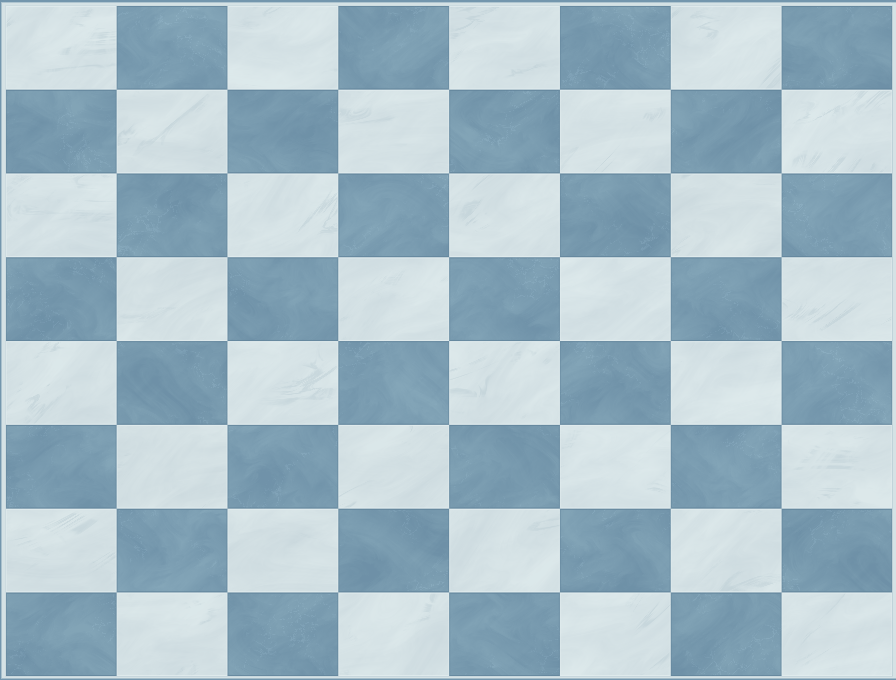
This pattern is drawn by a Shadertoy shader. Its source:

```glsl
// Eight by eight checkerboard of pale and blue marble tiles inside a thin frame.
// Each tile offsets a field of warped, layered sines by its own hash; cellular
// cracks and slanted veins add wear, and fine bevel lines mark the joints.

const vec2  TILES      = vec2(8.0);
const vec2  BOARD_MIN  = vec2(0.0065, 0.0055);  // fractions of the canvas
const vec2  BOARD_MAX  = vec2(0.9960, 0.9914);
const vec2  RIM_MIN    = vec2(0.0016, 0.0022);  // outer blue rim, left and bottom
const vec2  RIM_MAX    = vec2(1.0010, 0.9965);  // outer blue rim, right and top
const float BEVEL      = 0.0018;                // fraction of canvas height
const float TILE_SHIFT = 0.012;                 // brightness change between tiles

const vec3 BLUE_LOW   = vec3(0.435, 0.570, 0.658);
const vec3 BLUE_HIGH  = vec3(0.512, 0.645, 0.717);
const vec3 BLUE_EDGE  = vec3(0.380, 0.515, 0.605);
const vec3 PALE_LOW   = vec3(0.795, 0.850, 0.870);
const vec3 PALE_HIGH  = vec3(0.860, 0.908, 0.916);
const vec3 PALE_EDGE  = vec3(0.890, 0.930, 0.937);
const vec3 VEIN_COLOR = vec3(0.730, 0.800, 0.828);
const vec3 RIM_COLOR  = vec3(0.450, 0.590, 0.680);

vec2 hash2(vec2 p) {
    return fract(sin(vec2(dot(p, vec2(127.1, 311.7)),
                          dot(p, vec2(269.5, 183.3)))) * 43758.5);
}

mat2 rotation(float a) {
    float c = cos(a), s = sin(a);
    return mat2(c, s, -s, c);
}

// Cloudy field, roughly -0.7 to 0.7, from sines that bend one another.
float clouds(vec2 p) {
    float sum = 0.0, amp = 0.5;
    mat2 turn = rotation(0.93);
    for (int i = 0; i < 7; i++) {
        p += 0.75 * sin(p.yx * 1.3 + float(i) * 1.7);
        sum += amp * sin(p.x) * sin(p.y);
        p = turn * p * 1.75 + 2.3;
        amp *= 0.62;
    }
    return sum;
}

// Cellular noise: gap between the two nearest points, zero along cell borders.
float cellBorder(vec2 p) {
    vec2 base = floor(p), f = fract(p);
    float first = 8.0, second = 8.0;
    for (int y = -1; y <= 1; y++)
    for (int x = -1; x <= 1; x++) {
        vec2 o = vec2(x, y);
        float d = length(o + hash2(base + o) - f);
        second = min(second, max(first, d));
        first = min(first, d);
    }
    return second - first;
}

vec3 blueMarble(vec2 p, vec2 seed) {
    vec2 q = p + seed * 40.0;
    float broad = clouds(q * vec2(2.6, 3.4));
    float fine = clouds(q * 9.0 + broad * 2.0);
    vec3 color = mix(BLUE_LOW, BLUE_HIGH, clamp(0.5 + 0.55 * broad + 0.22 * fine, 0.0, 1.0));
    // Broken hairline cracks, only in worn patches
    float gap = cellBorder(q * 6.0 + 0.8 * vec2(fine, broad));
    float worn = smoothstep(0.05, 0.5, clouds(q * 3.1 + 11.0));
    color += 0.035 * worn * (1.0 - smoothstep(0.0, 0.09, gap));
    return color + (seed.x - 0.5) * TILE_SHIFT;
}

vec3 paleMarble(vec2 p, vec2 seed) {
    vec2 q = rotation(-0.25 - 0.4 * seed.y) * p + seed * 40.0;
    float broad = clouds(q * vec2(1.7, 4.2));
    float fine = clouds(q * vec2(5.0, 11.0) + broad);
    vec3 color = mix(PALE_LOW, PALE_HIGH, clamp(0.58 + 0.5 * broad + 0.18 * fine, 0.0, 1.0));
    // Slanted veins follow the zero line of a stretched field
    float field = clouds(q * vec2(1.2, 3.6) + 7.0);
    float vein = 1.0 - smoothstep(0.0, 0.13, abs(field));
    float patchy = smoothstep(0.08, 0.6, clouds(q * vec2(2.0, 3.0) + 19.0));
    color = mix(color, VEIN_COLOR, 0.5 * vein * patchy);
    return color + (seed.x - 0.5) * TILE_SHIFT;
}

void mainImage(out vec4 fragColor, in vec2 fragCoord) {
    vec2 uv = fragCoord / iResolution.xy;
    vec2 canvas = vec2(iResolution.x / iResolution.y, 1.0);
    float px = 1.0 / iResolution.y;

    // Tile index, position inside it, and distance to its edges
    vec2 grid = (uv - BOARD_MIN) / (BOARD_MAX - BOARD_MIN) * TILES;
    vec2 tile = clamp(floor(grid), vec2(0.0), TILES - 1.0);
    vec2 local = grid - tile;
    vec2 tileSize = (BOARD_MAX - BOARD_MIN) * canvas / TILES;
    vec2 edge = min(local, 1.0 - local) * tileSize;
    vec2 p = local * tileSize / tileSize.y;
    vec2 seed = hash2(tile + 3.0);

    // Marbles with bevels, blended across the smoothed checker
    float bevelX = 1.0 - smoothstep(BEVEL - 0.5 * px, BEVEL + 0.5 * px, edge.x);
    float bevelY = 1.0 - smoothstep(BEVEL - 0.5 * px, BEVEL + 0.5 * px, edge.y);
    float bevel = max(0.45 * bevelX, 0.75 * bevelY);
    vec3 blue = mix(blueMarble(p, seed), BLUE_EDGE, bevel);
    vec3 pale = mix(paleMarble(p, seed), PALE_EDGE, bevel);
    float parity = 1.0 - 2.0 * mod(tile.x + tile.y, 2.0);
    vec2 sharp = clamp(edge / (0.5 * px), 0.0, 1.0);
    vec3 color = mix(pale, blue, 0.5 + 0.5 * parity * sharp.x * sharp.y);

    // Pale frame around the board, then the blue rim
    vec2 outBoard = max(BOARD_MIN - uv, uv - BOARD_MAX) * canvas;
    vec2 outRim = max(RIM_MIN - uv, uv - RIM_MAX) * canvas;
    float frame = clamp(max(outBoard.x, outBoard.y) / px + 0.5, 0.0, 1.0);
    float rim = clamp(max(outRim.x, outRim.y) / px + 0.5, 0.0, 1.0);
    color = mix(color, mix(PALE_HIGH, PALE_LOW, 0.4), frame);
    color = mix(color, RIM_COLOR, rim);
    fragColor = vec4(color, 1.0);
}
```
